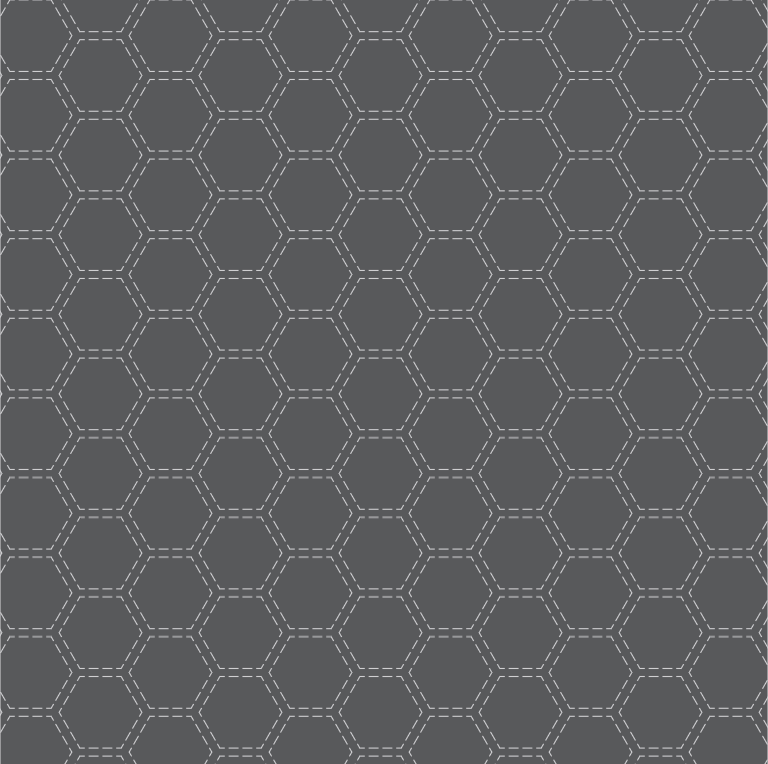
A Shadertoy shader for this pattern:

```glsl
// Staggered hexagons outlined with thin pale dashes on flat slate grey.
#define PITCH vec2(0.1823, 0.10365)   // repeat of one column pair and one row
#define ORIGIN vec2(0.0397, 0.0155)   // centre of one hexagon
#define APOTHEM 0.0466                // centre to side
#define STROKE 0.00143                // line width
#define DASHES 3.0                    // dash periods per side
#define DASH_FILL 0.72                // dashed part of each period
#define FADE_BAND vec2(0.15, 0.44)    // heights between which top sides soften
#define MARGIN 0.0012                 // pale strip on left and right borders
#define GROUND vec3(0.347, 0.350, 0.358)
#define THREAD vec3(0.81, 0.81, 0.82)

const float SECTOR = 1.04719755;

// Share of a pixel covered by a band of given half width at signed distance d.
float bandCoverage(float d, float halfWidth, float px) {
    return clamp(0.5 + (d + halfWidth) / px, 0.0, 1.0)
         - clamp(0.5 + (d - halfWidth) / px, 0.0, 1.0);
}

// Distance measure of a flat-topped hexagon.
float hexRadius(vec2 q) {
    q = abs(q);
    return max(q.y, dot(q, vec2(0.8660254, 0.5)));
}

// Offset from the nearest centre of two interleaved rectangular grids.
vec2 hexCell(vec2 p) {
    vec2 a = mod(p - ORIGIN + 0.5 * PITCH, PITCH) - 0.5 * PITCH;
    vec2 b = mod(p - ORIGIN, PITCH) - 0.5 * PITCH;
    return hexRadius(a) < hexRadius(b) ? a : b;
}

// Dashed outline; dashes are centred on the corners so they wrap them.
float dashedHex(vec2 q, float height, float px) {
    float side = floor(atan(q.y, q.x) / SECTOR);
    float angle = (side + 0.5) * SECTOR;
    vec2 normal = vec2(cos(angle), sin(angle));
    float across = dot(q, normal) - APOTHEM;
    float along = dot(q, vec2(-normal.y, normal.x));

    float period = 2.0 * APOTHEM / sqrt(3.0) / DASHES;
    float phase = along / period + 0.5 * DASHES;
    float dashOffset = abs(fract(phase + 0.5) - 0.5) * period;
    float dash = clamp(0.5 + (0.5 * DASH_FILL * period - dashOffset) / px, 0.0, 1.0);

    // Top sides in the lower part are wider and fainter.
    float topSide = 1.0 - step(0.5, abs(side - 1.0));
    float fade = topSide * smoothstep(FADE_BAND.x - 0.02, FADE_BAND.x + 0.02, height)
               * (1.0 - smoothstep(FADE_BAND.y - 0.02, FADE_BAND.y + 0.02, height));
    float spread = 1.0 + 0.9 * fade;
    return dash * bandCoverage(across, 0.5 * STROKE * spread, px) / spread;
}

void mainImage(out vec4 fragColor, in vec2 fragCoord) {
    float px = 1.0 / iResolution.x;
    vec2 p = fragCoord * px;

    float ink = dashedHex(hexCell(p), p.y, px);
    vec3 color = mix(GROUND, THREAD, ink);

    // Pale side borders
    float border = min(p.x, 1.0 - p.x);
    color = mix(color, THREAD, 0.6 * clamp(0.5 + (MARGIN - border) / px, 0.0, 1.0));

    fragColor = vec4(color, 1.0);
}
```
